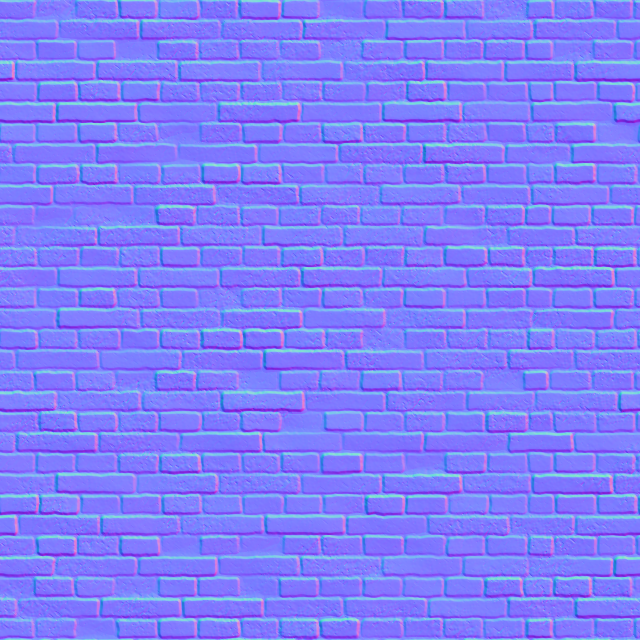
Reproduce this texture map procedurally as a Shadertoy shader.

```glsl
vec2 hash2(vec2 p) {
    vec3 q = fract(p.xyx * vec3(0.1031, 0.1030, 0.0973));
    q += dot(q, q.yzx + 33.33);
    return fract((q.xx + q.yz) * q.zy);
}

float noise(vec2 p) {
    vec2 i = floor(p), f = fract(p);
    f = f * f * (3.0 - 2.0 * f);
    return mix(mix(hash2(i).x, hash2(i + vec2(1, 0)).x, f.x),
               mix(hash2(i + vec2(0, 1)).x, hash2(i + vec2(1, 1)).x, f.x), f.y);
}

float roundedBox(vec2 p, vec2 halfSize, float radius) {
    vec2 d = abs(p) - halfSize + radius;
    return length(max(d, 0.0)) + min(max(d.x, d.y), 0.0) - radius;
}

// Joint position along a row; the last brick of each period is cut short
float jointX(float k, float row, float count, float pitch) {
    float m = mod(k, count);
    return floor(k / count) + m * pitch + (hash2(vec2(m, row + 50.0)).x - 0.5) * 0.005;
}

// Relief of one brick: a steep bevel over a soft shoulder, with a tilted face
float brickHeight(vec2 q, vec2 halfSize, vec2 id, bool isLong) {
    vec2 relief = hash2(id + 11.0);
    vec2 tilt = (hash2(id + 73.0) - vec2(0.5, 0.2)) * vec2(0.05, 0.12);
    float d = roundedBox(q, halfSize, 0.0042);
    float profile = 0.66 * smoothstep(0.003, -0.0022, d)
                  + 0.34 * smoothstep(0.0105, -0.0055, d);
    float rise = mix(0.0021, 0.0052, relief.x * relief.x * relief.x);
    // A few short bricks are sunk to the mortar
    if (!isLong && relief.y < 0.09) rise = 0.0003;
    return profile * max(rise + dot(q, tilt), 0.0);
}

float wallHeight(vec2 p) {
    // Uneven brick outlines
    vec2 w = p + (vec2(noise(p * 70.0), noise(p * 70.0 + 40.0)) - 0.5) * 0.0023;
    w += (vec2(noise(p * 210.0 + 9.0), noise(p * 210.0 + 70.0)) - 0.5) * 0.0009;
    w.y -= 0.002;

    float height = 0.0;
    for (int j = -1; j <= 1; j++) {
        // Rows of short bricks alternate with rows of long ones
        float row = floor(w.y * 31.0) + float(j);
        bool isLong = mod(row, 2.0) > 0.5;
        float count = isLong ? 8.0 : 16.0;
        float pitch = isLong ? 0.1278 : 0.0638;
        float phase = mod(row + (row > 16.0 ? 2.0 : 0.0), 4.0);
        float start = isLong ? (phase > 2.0 ? 0.831 : 0.896) : 0.865;
        start += (hash2(vec2(row, 7.0)).x - 0.5) * 0.009;
        float u = fract(w.x - start);

        for (int i = -1; i <= 1; i++) {
            float k = floor(u / pitch) + float(i);
            float left = jointX(k, row, count, pitch);
            float right = jointX(k + 1.0, row, count, pitch);
            vec2 id = vec2(mod(k, count), row);
            vec2 q = vec2(u - 0.5 * (left + right), w.y - (row + 0.5) / 31.0);
            q.y += (hash2(id + 31.0).x - 0.5) * 0.0014;
            vec2 halfSize = vec2(0.5 * (right - left), 0.5 / 31.0) - 0.0029;
            height = max(height, brickHeight(q, halfSize, id, isLong));
        }
    }

    // Fine grain, turned off the brick axes and patchy in strength
    vec2 g = mat2(0.8, 0.6, -0.6, 0.8) * p;
    float roughness = mix(0.35, 1.4, smoothstep(0.3, 0.75, noise(p * vec2(14.0, 28.0))));
    float grain = 0.00042 * noise(g * 140.0) + 0.0003 * noise(g.yx * 290.0 + 5.0);
    float pits = 0.0003 * smoothstep(0.7, 0.95, noise(g * 230.0 + 23.0));
    return height + roughness * (grain - pits) + 0.0022 * noise(p * vec2(16.0, 22.0) + 3.0);
}

void mainImage(out vec4 fragColor, in vec2 fragCoord) {
    vec2 uv = fragCoord / iResolution.xy;

    // Surface normal from central differences
    vec2 e = vec2(0.0008, 0.0);
    vec2 slope = vec2(wallHeight(uv + e.xy) - wallHeight(uv - e.xy),
                      wallHeight(uv + e.yx) - wallHeight(uv - e.yx)) / (2.0 * e.x);
    vec3 normal = normalize(vec3(-slope, 1.0));
    fragColor = vec4(normal * 0.5 + 0.5, 1.0);
}
```
